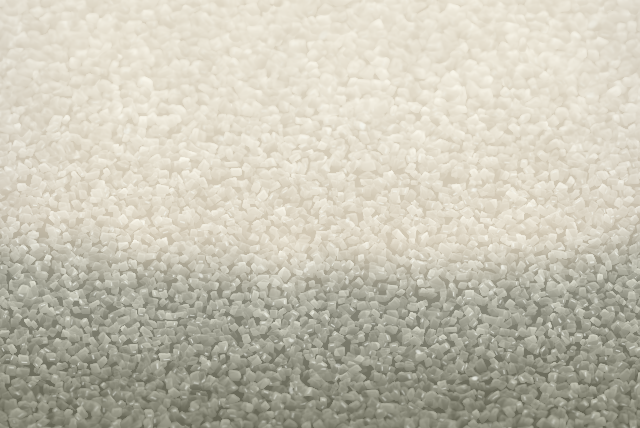
Write a Shadertoy shader that draws this texture.

```glsl
#define GRAINS 43.0
#define CONTRAST 0.21
#define SPARKLE_GRID 8.0
#define SPARKLE_SHARE 0.2
#define CREAM vec3(0.885, 0.860, 0.798)
#define SHADE vec3(0.670, 0.670, 0.615)
#define DEEP_SHADE vec3(0.535, 0.535, 0.472)
#define GLINT vec3(0.97, 0.98, 0.96)

vec3 hash3(vec2 p) {
    vec3 q = fract(p.xyx * vec3(0.1031, 0.1030, 0.0973));
    q += dot(q, q.yxz + 33.33);
    return fract((q.xxy + q.yzz) * q.zyx);
}

float valueNoise(vec2 p) {
    vec2 i = floor(p), f = fract(p);
    f = f * f * (3.0 - 2.0 * f);
    float low = mix(hash3(i).x, hash3(i + vec2(1, 0)).x, f.x);
    float high = mix(hash3(i + vec2(0, 1)).x, hash3(i + vec2(1, 1)).x, f.x);
    return mix(low, high, f.y);
}

float roundBox(vec2 p, vec2 halfSize, float radius) {
    vec2 d = abs(p) - halfSize + radius;
    return length(max(d, 0.0)) + min(max(d.x, d.y), 0.0) - radius;
}

vec2 rotate(vec2 p, float angle) {
    float c = cos(angle), s = sin(angle);
    return vec2(c * p.x - s * p.y, s * p.x + c * p.y);
}

// Overlapping crystals: x is the tone, y the strength of the glint
vec2 crystals(vec2 q, float soft) {
    vec2 sum = vec2(-0.75, 0.0) * 0.35;
    float total = 0.35;
    for (int layer = 0; layer < 2; layer++) {
        vec2 lq = rotate(q, 0.5 * float(layer)) + 37.4 * float(layer);
        for (int k = 0; k < 9; k++) {
            vec2 cell = floor(lq) + vec2(k % 3 - 1, k / 3 - 1);
            vec3 place = hash3(cell + 113.0);
            vec3 form = hash3(cell + 271.0);
            vec3 look = hash3(cell + 419.0);
            vec2 d = lq - cell - 0.5 - 0.7 * (place.xy - 0.5);
            float top = d.y;
            d = rotate(d, 6.2832 * place.z);
            vec2 halfSize = mix(vec2(0.30, 0.24), vec2(0.58, 0.44), form.xy);
            float dist = roundBox(d, halfSize, 0.14);

            // Facet split, lit upper side and pale rim
            float facet = smoothstep(-soft, soft, d.x + 0.5 * d.y - 0.4 * (form.z - 0.5));
            float rim = 1.0 - smoothstep(0.0, 0.07 + soft, abs(dist + 0.07));
            float tone = 0.75 * (look.x - 0.5) + 0.5 * (look.y - 0.5) * (2.0 * facet - 1.0);
            tone += 0.45 * top + 0.28 * rim * smoothstep(-0.3, 0.3, top);

            // Bright bar along one edge of some crystals
            vec2 barPos = d - vec2(0.55 * halfSize.x, 0.0);
            float bar = roundBox(barPos, vec2(0.07, 0.55 * halfSize.y), 0.05);
            float glint = step(0.72, look.z) * (1.0 - smoothstep(-soft, soft, bar));

            float cover = 1.0 - smoothstep(-soft, soft, dist);
            float weight = cover * exp2(6.0 * form.z - 2.0 * float(layer));
            sum += weight * vec2(tone, glint);
            total += weight;
        }
    }
    return sum / total;
}

// Sparse bright spots that spread out of focus
float sparkles(vec2 p, float blur) {
    vec2 q = p * SPARKLE_GRID;
    float light = 0.0;
    for (int k = 0; k < 9; k++) {
        vec2 cell = floor(q) + vec2(k % 3 - 1, k / 3 - 1);
        vec3 r = hash3(cell + 631.0);
        vec2 d = rotate(q - cell - r.xy, 6.2832 * fract(r.z * 57.0));
        float radius = 0.035 + 0.035 * blur;
        float spot = 1.0 - smoothstep(0.4 * radius, 1.4 * radius, length(d * vec2(1.0, 0.65)));
        light += step(r.z, SPARKLE_SHARE) * spot * mix(0.5, 1.0, r.x);
    }
    return min(light, 1.0);
}

void mainImage(out vec4 fragColor, in vec2 fragCoord) {
    vec2 p = fragCoord / iResolution.y;
    float side = p.x - 0.5 * iResolution.x / iResolution.y;

    // Curved brow between the lit slope and the shaded front
    float mottle = valueNoise(p * 9.0) - 0.5;
    float rise = p.y - 0.37 - 0.15 * side * side + 0.035 * mottle;
    float lit = smoothstep(-0.11, 0.08, rise);
    vec3 base = mix(DEEP_SHADE, SHADE, smoothstep(-0.02, 0.30, p.y - 0.08 * side * side));
    base = mix(base, CREAM, lit);
    base += lit * vec3(0.022, 0.024, 0.026) * smoothstep(0.45, 0.8, p.y);
    base -= 0.05 * lit * vec3(1.0, 0.95, 0.75) * smoothstep(0.45, 0.9, abs(side));
    base += 0.018 * mottle;

    // Shallow focus around the brow
    float blur = smoothstep(0.12, 0.6, abs(p.y - 0.36));
    float pixel = GRAINS / iResolution.y;
    float soft = max(mix(0.07, 0.30, blur), 0.7 * pixel);
    vec2 warp = vec2(valueNoise(p * 30.0), valueNoise(p * 30.0 + 50.0)) - 0.5;
    vec2 grain = crystals(p * GRAINS * vec2(1.0, 1.08) + 0.5 * warp, soft);

    float strength = CONTRAST * mix(1.0, 0.50, lit) * mix(1.0, 0.75, blur);
    vec3 tint = mix(vec3(1.0), vec3(0.85, 1.0, 1.2), lit);
    vec3 color = base + strength * grain.x * tint;
    color = mix(color, GLINT, 0.65 * grain.y * mix(1.0, 0.6, blur));
    color = mix(color, GLINT, 0.75 * sparkles(p, blur));
    fragColor = vec4(clamp(color, 0.0, 1.0), 1.0);
}
```
